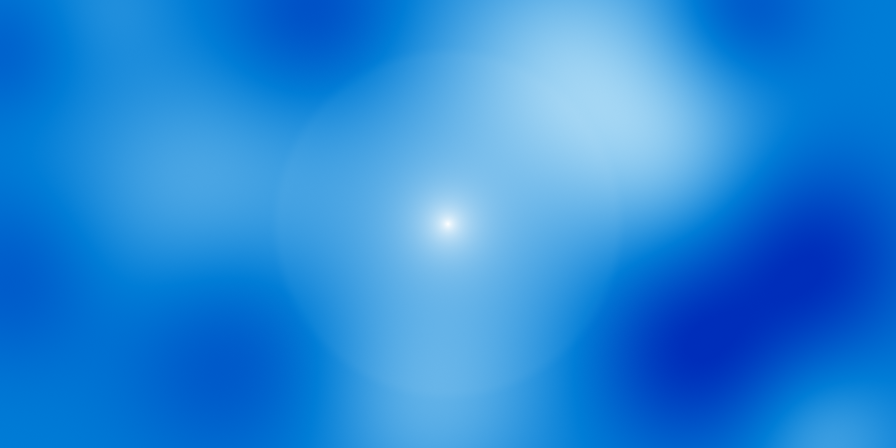
Write a Shadertoy shader that draws this background.

```glsl
// Soft blob: xy = centre, z = radius, w = strength
float blob(vec2 p, vec4 b) {
    vec2 d = (p - b.xy) / b.z;
    return b.w * exp(-dot(d, d));
}

float hash(vec2 p) {
    return fract(sin(dot(p, vec2(12.9898, 78.233))) * 43758.5453);
}

void mainImage(out vec4 fragColor, in vec2 fragCoord) {
    // Canvas height is 1, x is centred on 1
    vec2 p = (fragCoord - 0.5 * iResolution.xy) / iResolution.y + vec2(1.0, 0.5);

    const vec3 deepBlue = vec3(0.0, 0.18, 0.73);
    const vec3 midBlue = vec3(0.0, 0.49, 0.84);
    const vec3 paleBlue = vec3(0.55, 0.79, 0.94);

    vec4 lights[7] = vec4[7](
        vec4(1.28, 0.86, 0.28, 0.85),
        vec4(1.50, 0.66, 0.22, 0.60),
        vec4(1.00, 0.50, 0.40, 0.53),
        vec4(0.42, 0.57, 0.28, 0.52),
        vec4(0.96, 0.08, 0.24, 0.50),
        vec4(1.84, 0.02, 0.17, 0.50),
        vec4(0.25, 1.00, 0.14, 0.20));

    vec4 shades[7] = vec4[7](
        vec4(1.82, 0.42, 0.22, 0.95),
        vec4(1.54, 0.22, 0.22, 1.00),
        vec4(0.70, 0.97, 0.20, 0.65),
        vec4(0.52, 0.22, 0.25, 0.60),
        vec4(0.03, 0.38, 0.20, 0.45),
        vec4(1.66, 0.98, 0.16, 0.55),
        vec4(0.00, 0.88, 0.15, 0.35));

    // Sum the blurred patches into one brightness field
    float tone = 0.0;
    for (int i = 0; i < 7; i++) {
        tone += blob(p, lights[i]) - blob(p, shades[i]);
    }

    vec3 color = mix(midBlue, paleBlue, max(tone, 0.0));
    color = mix(color, deepBlue, clamp(-tone, 0.0, 1.0));

    // Faint halo disc and bright core
    float radius = length(p - vec2(1.0, 0.5));
    float halo = 0.04 * (1.0 - smoothstep(0.37, 0.40, radius));
    float core = 0.85 * exp(-radius / 0.07) + 0.15 * exp(-radius / 0.012);
    color = mix(color, vec3(1.0), halo);
    color = mix(color, vec3(1.0), core);

    // Dither against banding
    color += (hash(fragCoord) - 0.5) / 255.0;
    fragColor = vec4(clamp(color, 0.0, 1.0), 1.0);
}
```
